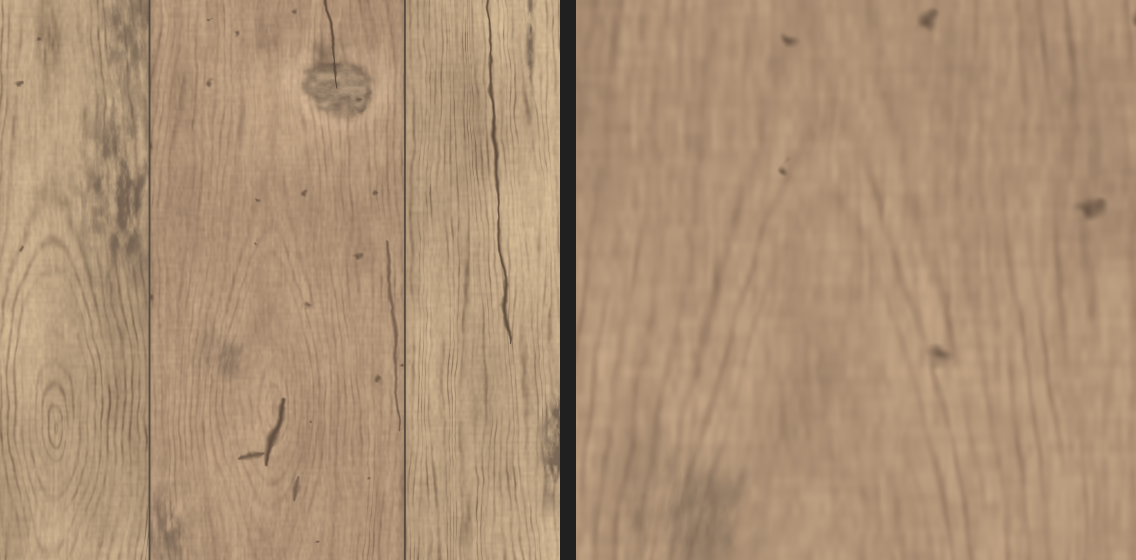
Left, the full canvas; right, a detail of the centre.
Write a WebGL 1 fragment shader that draws this texture.

```glsl
precision highp float;
// Weathered oak floor: three upright planks with grain, knots, cracks and stains.
uniform vec2 u_resolution;

#define PLANK_WIDTH 0.456
#define FIRST_SEAM 0.267
#define SEAM_HALF 0.0015
#define RING_FREQ 76.0
#define PIT_GRID 10.0
#define WOOD_DARK vec3(0.545, 0.450, 0.365)
#define WOOD_LIGHT vec3(0.825, 0.720, 0.590)
#define STAIN vec3(0.43, 0.36, 0.30)
#define CRACK vec3(0.33, 0.26, 0.21)
#define SEAM vec3(0.31, 0.27, 0.24)

float hash(vec2 p) {
  p = fract(p * vec2(0.1031, 0.1137));
  p += dot(p, p.yx + 33.33);
  return fract((p.x + p.y) * p.x * 17.31);
}

float noise(vec2 p) {
  vec2 i = floor(p) + 100.0, f = fract(p);
  f = f * f * (3.0 - 2.0 * f);
  return mix(mix(hash(i), hash(i + vec2(1, 0)), f.x),
             mix(hash(i + vec2(0, 1)), hash(i + vec2(1, 1)), f.x), f.y);
}

float fbm(vec2 p) {
  float sum = 0.0, amp = 0.5;
  for (int i = 0; i < 4; i++) {
    sum += amp * noise(p);
    p = p * 2.03 + 7.1;
    amp *= 0.5;
  }
  return sum;
}

// Soft elliptical patch
float blob(vec2 p, vec2 centre, vec2 radius) {
  vec2 d = (p - centre) / radius;
  return exp(-dot(d, d));
}

// Ragged split from ends.xy to ends.zw, tapered and partly closed
float crack(vec2 p, vec4 ends, float width) {
  p.x += 0.016 * (fbm(p * vec2(12.0, 20.0)) - 0.47);
  p.y += 0.016 * (fbm(p * 30.0 + 9.0) - 0.47);
  vec2 d = ends.zw - ends.xy;
  float t = clamp(dot(p - ends.xy, d) / dot(d, d), 0.0, 1.0);
  float w = width * (0.35 + 0.65 * sin(3.1416 * t)) * (0.4 + 1.2 * noise(p * 55.0));
  return 1.0 - smoothstep(0.0, w + 0.001, length(p - ends.xy - d * t));
}

// Ring depth: long closed loops around a centre, straight further away
float cathedral(vec2 p, vec2 centre) {
  vec2 d = p - centre;
  d.y *= 0.36 / sqrt(1.0 + d.y * d.y * 12.0);
  return length(d);
}

// Small dark pits, one chance per cell
float pits(vec2 p, float chance) {
  vec2 cell = floor(p * PIT_GRID);
  vec2 jitter = vec2(hash(cell + 3.7), hash(cell + 18.2));
  vec2 d = (fract(p * PIT_GRID) - 0.2 - 0.6 * jitter) / PIT_GRID;
  float size = mix(0.004, 0.010, hash(cell + 41.0));
  d.x *= mix(0.6, 1.5, hash(cell + 57.3));
  d += 0.006 * (noise(p * 150.0) - 0.5);
  return step(hash(cell + 71.9), chance) * (1.0 - smoothstep(0.0, size, length(d)));
}

void main() {
  vec2 p = gl_FragCoord.xy / u_resolution;
  float pixel = 1.0 / min(u_resolution.x, u_resolution.y);
  float across = (p.x - FIRST_SEAM) / PLANK_WIDTH;
  float id = floor(across) + 1.0;
  float left = step(id, 0.5), right = step(1.5, id), middle = 1.0 - left - right;

  // Grain field, bent around the knot
  vec2 knotPos = vec2(0.605, 0.848), g = p;
  g.x += 0.04 * (fbm(p * vec2(8.0, 4.0) + id * 9.0) - 0.47);
  g.x += 0.006 * (fbm(p * vec2(40.0, 28.0)) - 0.47);
  g.x -= 0.4 * (p.x - knotPos.x) * blob(p, knotPos, vec2(0.08, 0.1)) * middle;
  float ring = left * cathedral(g, vec2(0.09, 0.235)) + middle * cathedral(g, vec2(0.485, 0.27))
             + right * (g.x + 0.058 * p.y * smoothstep(0.78, 0.88, p.x));
  float phase = ring * RING_FREQ + 2.2 * noise(vec2(ring * 35.0, p.y * 3.0));
  float lines = pow(0.5 + 0.5 * sin(6.2832 * phase), 3.0);
  lines *= 1.5 * noise(vec2(ring * 60.0, p.y * 14.0)) * (0.4 + noise(p * vec2(160.0, 50.0)));
  float fibre = noise(vec2(g.x * 230.0, p.y * 22.0)) - 0.5;
  float fleck = noise(p * vec2(250.0, 110.0)) - 0.5;
  float streak = noise(vec2(ring * 55.0, p.y * 4.0) + id * 13.0) - 0.5;
  float saw = noise(vec2(p.x * 35.0, p.y * 200.0)) - 0.5;
  float cloud = fbm(p * vec2(9.0, 5.0) + id * 5.0) - 0.47;
  float tone = 0.64 - 0.07 * middle + 0.20 * fibre + 0.17 * fleck + 0.20 * streak;
  tone += 0.09 * saw + 0.52 * cloud - lines * mix(0.40, 0.22, middle);
  tone += 0.18 * right * smoothstep(0.87, 0.93, p.x + 0.058 * (p.y - 0.4));
  tone += 0.20 * left * blob(p, vec2(0.07, 0.3), vec2(0.07, 0.4));
  vec3 color = mix(WOOD_DARK, WOOD_LIGHT, tone);
  color *= mix(vec3(1.0, 1.0, 0.98), vec3(1.0, 0.975, 0.965), middle);

  // Grey stains, broken up along the grain
  vec2 s = p + 0.06 * vec2(fbm(p * 14.0) - 0.47, fbm(p * 14.0 + 31.0) - 0.47);
  float stain = left * (blob(s, vec2(0.22, 0.66), vec2(0.07, 0.17))
                      + 0.7 * blob(s, vec2(0.25, 0.95), vec2(0.08, 0.09)));
  stain += middle * (0.7 * blob(s, vec2(0.30, 0.06), vec2(0.045, 0.08))
                   + 0.6 * blob(s, vec2(0.40, 0.36), vec2(0.035, 0.035)));
  stain += right * (1.5 * blob(s, vec2(1.0, 0.22), vec2(0.028, 0.09))
                  + blob(p, vec2(0.947, 0.93), vec2(0.007, 0.11)));
  float patchy = smoothstep(0.2, 0.75, fbm(vec2(g.x * 75.0, p.y * 30.0)));
  color = mix(color, STAIN, clamp(stain * patchy * 1.1, 0.0, 0.85));

  // Round knot with a ragged rim and a pale halo
  float knotR = length((p - knotPos) / vec2(0.063, 0.046)) + 0.9 * (fbm(p * 28.0) - 0.47);
  float rim = middle * exp(-pow((knotR - 0.9) * 8.0, 2.0));
  color += 0.04 * middle * exp(-pow((knotR - 1.35) * 4.0, 2.0));
  vec3 knotColor = mix(STAIN, WOOD_LIGHT, 1.1 * fbm(p * vec2(50.0, 80.0)) - 0.1);
  color = mix(color, knotColor, 0.8 * middle * (1.0 - smoothstep(0.7, 1.1, knotR)));
  color = mix(color, STAIN, 0.8 * rim * noise(p * 60.0));

  // Splits and pits
  float split = crack(p, vec4(0.582, 1.02, 0.602, 0.84), 0.005);
  split = max(split, 0.6 * blob(s, vec2(0.588, 0.905), vec2(0.016, 0.028)));
  split = max(split, crack(p, vec4(0.505, 0.285, 0.478, 0.17), 0.013));
  split = max(split, 0.8 * crack(p, vec4(0.430, 0.18, 0.476, 0.19), 0.008));
  split = max(split, 0.7 * crack(p, vec4(0.533, 0.15, 0.526, 0.11), 0.009));
  split = max(split, 0.7 * crack(p, vec4(0.693, 0.57, 0.714, 0.23), 0.005));
  split = max(split, crack(p, vec4(0.870, 1.02, 0.894, 0.55), 0.005));
  split = max(split, crack(p, vec4(0.894, 0.56, 0.908, 0.39), 0.006));
  split = max(split, 0.8 * pits(p, mix(0.04, 0.42, middle)));
  color = mix(color, CRACK, 0.85 * split);

  // Plank joints
  float edge = abs(fract(across + 0.5) - 0.5) * PLANK_WIDTH;
  color *= 1.0 - 0.10 * exp(-edge * 220.0);
  float joint = 1.0 - smoothstep(SEAM_HALF - 0.5 * pixel, SEAM_HALF + 0.7 * pixel, edge);
  gl_FragColor = vec4(mix(color, SEAM, 0.9 * joint), 1.0);
}
```
